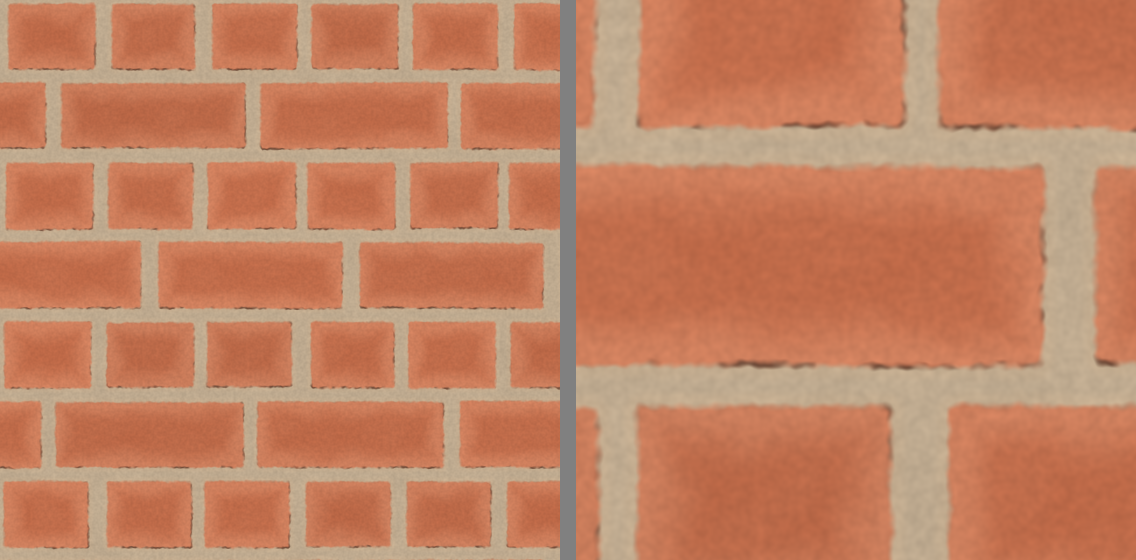
Left, the full canvas; right, a detail of the centre.
A WebGL 1 fragment shader for this texture:

```glsl
precision highp float;
// Weathered brick wall: courses of headers alternating with courses of stretchers.

uniform vec2 u_resolution;

#define COURSE_HEIGHT 0.1422
#define HEADER_PITCH 0.1797
#define WALL_OFFSET vec2(0.004, -0.006)
#define COURSE_DRIFT -0.0015
#define JOINT vec2(0.0265, 0.0245)
#define CORNER_RADIUS 0.005
#define EDGE_SOFTNESS 0.0028
#define EDGE_WEAR 0.0024
#define GRAIN 0.055
#define BRICK_CORE vec3(0.735, 0.405, 0.275)
#define BRICK_RIM vec3(0.825, 0.520, 0.385)
#define MORTAR vec3(0.745, 0.665, 0.560)

vec2 hash2(vec2 p) {
    vec3 q = fract(p.xyx * vec3(0.1031, 0.1030, 0.0973));
    q += dot(q, q.yzx + 33.33);
    return fract((q.xx + q.yz) * q.zy);
}

vec2 gradient(vec2 cell) {
    float angle = 6.28318 * hash2(cell).x;
    return vec2(cos(angle), sin(angle));
}

// Gradient noise, roughly -0.7 to 0.7
float noise(vec2 p) {
    vec2 i = floor(p), f = fract(p);
    vec2 u = f * f * f * (f * (f * 6.0 - 15.0) + 10.0);
    vec2 e = vec2(0.0, 1.0);
    float low = mix(dot(gradient(i), f), dot(gradient(i + e.yx), f - e.yx), u.x);
    float high = mix(dot(gradient(i + e.xy), f - e.xy), dot(gradient(i + e.yy), f - e.yy), u.x);
    return mix(low, high, u.y);
}

float fbm(vec2 p) {
    float sum = 0.0, amplitude = 1.0;
    for (int i = 0; i < 4; i++) {
        sum += amplitude * noise(p);
        p = p * 2.03 + 17.3;
        amplitude *= 0.5;
    }
    return sum;
}

float roundedBox(vec2 p, vec2 halfSize, float radius) {
    vec2 q = abs(p) - halfSize + radius;
    return length(max(q, 0.0)) + min(max(q.x, q.y), 0.0) - radius;
}

void main() {
    // Wall coordinates, with y running down from the top
    vec2 p = gl_FragCoord.xy / u_resolution.y;
    p.y = 1.0 - p.y;
    float pixel = 1.0 / u_resolution.y;

    // Course and brick: odd courses are stretchers, shifted in turn
    float course = floor((p.y - WALL_OFFSET.y) / COURSE_HEIGHT);
    float stretcher = mod(course, 2.0);
    vec2 size = vec2(HEADER_PITCH * (1.0 + stretcher), COURSE_HEIGHT);
    float bond = stretcher * HEADER_PITCH * (0.5 + mod((course - 1.0) * 0.5, 2.0));
    vec2 start = vec2(WALL_OFFSET.x + COURSE_DRIFT * course + bond, WALL_OFFSET.y);
    float column = floor((p.x - start.x) / size.x);
    vec2 id = vec2(column, course) + 20.0;
    vec2 shift = hash2(id) - 0.5;
    vec2 trim = hash2(id + 71.0) - 0.5;

    // Slightly uneven brick outline with a worn edge
    vec2 local = p - start - (vec2(column, course) + 0.5) * size;
    local -= shift * vec2(0.006, 0.002);
    local.y += local.x * (trim.x - shift.y) * 0.012;
    vec2 halfSize = 0.5 * (size - JOINT) + trim * vec2(0.005, 0.002);
    float outline = roundedBox(local, halfSize, CORNER_RADIUS);
    float wear = noise(p * 45.0) + 0.8 * noise(p * 150.0 + 9.0);
    float edge = outline + EDGE_WEAR * wear;
    float softness = max(EDGE_SOFTNESS * (1.0 + 0.6 * noise(p * 14.0)), pixel);
    float brickMask = 1.0 - smoothstep(-softness, softness, edge);

    // Grain shared by both materials
    float grain = noise(p * 130.0) + 0.8 * noise(p * 240.0 + 31.0);

    // Brick face: brown core, paler rim and clouded patches
    float cloud = fbm(p * 13.0 + shift * 8.0);
    float rim = 1.0 - smoothstep(0.0, 0.043, -outline + 0.023 * cloud);
    float pale = clamp(0.08 + 0.78 * rim + 0.22 * cloud, 0.0, 1.0);
    vec3 brick = mix(BRICK_CORE, BRICK_RIM, pale);
    brick *= 1.0 + 0.035 * trim.y + GRAIN * grain;

    // Mortar: sandy grain and faint stains
    vec3 mortar = MORTAR * (1.0 + 0.03 * fbm(p * 18.0 + 5.0) + 0.9 * GRAIN * grain);
    float dust = 1.0 - smoothstep(0.0, 0.008, abs(edge - 0.003));
    mortar += vec3(0.018, 0.008, 0.0) * dust;

    vec3 color = mix(mortar, brick, brickMask);

    // Broken dark crevices, strongest along lower and right edges
    vec2 side = smoothstep(halfSize - 0.010, halfSize, local);
    float exposure = 0.12 + 0.88 * max(side.y, 0.65 * side.x);
    float band = 1.0 - smoothstep(0.0, 0.0035, abs(edge + 0.0004));
    float breaks = smoothstep(-0.15, 0.55, noise(p * 28.0 + 3.0) + 0.7 * noise(p * 110.0));
    color *= 1.0 - vec3(0.42, 0.46, 0.48) * band * exposure * breaks;

    gl_FragColor = vec4(clamp(color, 0.0, 1.0), 1.0);
}
```
